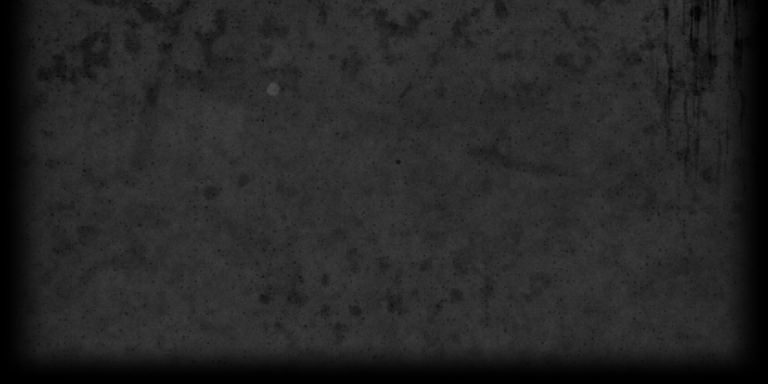
Write a Shadertoy shader that draws this texture.

```glsl
// Dark weathered concrete wall with stains, pits and black faded borders.

float hash(vec2 p) {
    vec3 q = fract(vec3(p.xyx) * 0.1031);
    q += dot(q, q.yzx + 33.33);
    return fract((q.x + q.y) * q.z);
}

float noise(vec2 p) {
    vec2 i = floor(p), f = fract(p);
    f = f * f * (3.0 - 2.0 * f);
    return mix(mix(hash(i), hash(i + vec2(1, 0)), f.x),
               mix(hash(i + vec2(0, 1)), hash(i + vec2(1, 1)), f.x), f.y);
}

float fbm(vec2 p) {
    float sum = 0.0, amp = 0.5;
    for (int i = 0; i < 5; i++) {
        sum += amp * noise(p);
        p = mat2(1.6, 1.2, -1.2, 1.6) * p + 17.3;
        amp *= 0.5;
    }
    return sum;
}

float segment(vec2 p, vec2 a, vec2 b) {
    vec2 d = b - a;
    return length(p - a - d * clamp(dot(p - a, d) / dot(d, d), 0.0, 1.0));
}

// Soft elliptical mask
float blob(vec2 p, vec2 centre, vec2 radius) {
    vec2 d = (p - centre) / radius;
    return exp(-dot(d, d));
}

// Scattered round pits, one candidate per cell
float pits(vec2 p, float cells, float density) {
    vec2 g = p * cells, id = floor(g);
    vec2 centre = 0.3 + 0.4 * vec2(hash(id + 3.7), hash(id + 61.2));
    float radius = 0.1 + 0.18 * hash(id + 19.4);
    float d = length(fract(g) - centre);
    return step(1.0 - density, hash(id + 8.1)) * (1.0 - smoothstep(radius * 0.5, radius + 0.1, d));
}

// Stains: centre, radius, strength
const vec4 stains[11] = vec4[11](
    vec4(0.260, 0.513, 0.024, 0.022), vec4(0.547, 0.492, 0.022, 0.045),
    vec4(0.633, 0.530, 0.016, 0.050), vec4(0.236, 0.396, 0.032, 0.032),
    vec4(0.161, 0.370, 0.030, 0.025), vec4(0.690, 0.218, 0.014, 0.045),
    vec4(0.867, 0.850, 0.012, 0.055), vec4(1.037, 0.577, 0.007, 0.110),
    vec4(0.534, 0.780, 0.022, 0.028), vec4(0.737, 0.435, 0.011, 0.045),
    vec4(1.023, 0.935, 0.016, 0.040));

void mainImage(out vec4 fragColor, in vec2 fragCoord) {
    vec2 p = fragCoord / iResolution.y;
    float width = iResolution.x / iResolution.y;
    vec2 warp = vec2(fbm(p * 18.0), fbm(p * 18.0 + 40.0)) - 0.48;
    vec2 q = p + warp * 0.035;

    // Cloudy base with mottling and fine grain
    float mottle = fbm(p * 11.0 + 5.0);
    float fine = fbm(p * 48.0 + 90.0);
    float shade = 0.186 + 0.055 * (fbm(p * 3.2 + 2.0) - 0.48);
    shade += 0.045 * (mottle - 0.48) + 0.055 * (fine - 0.48);
    shade += 0.034 * (noise(p * 210.0) - 0.5);

    // Rough dirt, heavier along the top and in the lower middle
    float dirt = 0.25 + 0.75 * smoothstep(0.65, 1.0, p.y);
    dirt += 0.6 * blob(p, vec2(0.85, 0.2), vec2(0.2, 0.13));
    dirt += 0.5 * blob(p, vec2(1.15, 0.25), vec2(0.3, 0.1));
    dirt += 0.6 * blob(p, vec2(0.15, 0.75), vec2(0.12, 0.3));
    dirt += 0.7 * blob(p, vec2(1.85, 0.75), vec2(0.15, 0.3));
    shade -= 0.07 * dirt * smoothstep(0.48, 0.72, fbm(p * 26.0 + 31.0));
    shade -= 0.05 * pits(p, 62.0, 0.1 + 0.12 * dirt);
    shade -= 0.04 * pits(p + 7.3, 105.0, 0.08 + 0.14 * dirt);

    // Broad shadow on the right with a slanted upper edge
    float slant = dot(q - vec2(1.58, 0.65), vec2(0.73, -0.68));
    shade -= 0.025 * smoothstep(-0.02, 0.02, slant) * blob(p, vec2(1.66, 0.61), vec2(0.17, 0.18));

    // Vertical runs in the upper right corner
    float runs = noise(vec2(q.x * 85.0, p.y * 5.0)) * 0.6 + noise(vec2(p.x * 160.0, p.y * 14.0)) * 0.4;
    float runArea = smoothstep(1.66, 1.78, p.x) * smoothstep(0.35, 0.9, p.y);
    shade -= 0.095 * runArea * smoothstep(0.48, 0.8, runs);

    // Slanted dark gouge, upper left, with its faint tail
    float gouge = segment(q, vec2(0.495, 1.02), vec2(0.38, 0.71));
    float gougeFade = mix(0.45, 1.0, smoothstep(0.68, 0.95, p.y));
    shade -= 0.085 * gougeFade * exp(-pow(gouge / 0.017, 2.0)) * smoothstep(0.25, 0.6, fine);
    shade -= 0.02 * exp(-pow(segment(q, vec2(0.39, 0.74), vec2(0.365, 0.56)) / 0.02, 2.0));

    // Thin cracks and scratches
    float crack = segment(q, vec2(1.23, 0.60), vec2(1.49, 0.55));
    shade -= 0.035 * exp(-pow(crack / 0.013, 2.0));
    crack = min(segment(q, vec2(0.34, 0.35), vec2(0.50, 0.22)), segment(q, vec2(0.22, 0.29), vec2(0.34, 0.35)));
    shade -= 0.022 * exp(-pow(crack / 0.011, 2.0));
    shade -= 0.06 * exp(-pow(segment(q, vec2(1.045, 0.742), vec2(1.075, 0.775)) / 0.006, 2.0));

    // Ragged round stains
    for (int i = 0; i < 11; i++) {
        vec4 s = stains[i];
        float d = length(p + warp * s.z * 1.8 - s.xy);
        shade -= s.w * (1.0 - smoothstep(s.z * 0.55, s.z * 1.25, d));
    }

    // Pale chipped patches
    shade += 0.028 * blob(q, vec2(0.61, 0.73), vec2(0.07, 0.06)) * smoothstep(0.35, 0.6, mottle);
    shade += 0.03 * blob(q, vec2(0.715, 0.82), vec2(0.035, 0.05)) * smoothstep(0.4, 0.6, fine);
    shade += 0.10 * (1.0 - smoothstep(0.012, 0.022, length(p + warp * 0.03 - vec2(0.712, 0.765))));
    shade += 0.018 * blob(q, vec2(0.56, 0.25), vec2(0.08, 0.07));

    // Black fade on the left, right and bottom; the top stays open
    float side = min(p.x, width - p.x);
    float fade = smoothstep(0.005, 0.125, side) * smoothstep(0.01, 0.115, p.y);
    fade *= mix(0.8, 1.0, smoothstep(0.05, 0.3, side));
    fragColor = vec4(vec3(max(shade, 0.02) * fade), 1.0);
}
```
